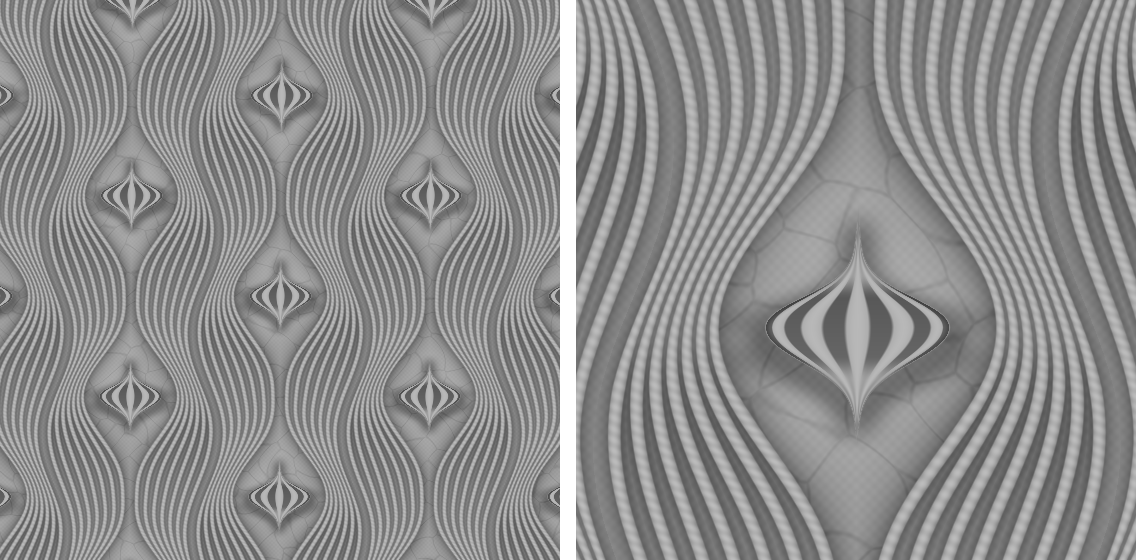
Left: the whole. Right: its middle third, enlarged.
Reproduce this pattern procedurally as a Shadertoy shader.

```glsl
// Grey embossed wallpaper: staggered columns of ribbed drops framed by swaying corded bands.
// Each band holds two fans of seven cords, spread between periodic boundary curves;
// drops are a bell profile cut by meridians, on a ground of faint cellular veins.

const float TAU = 6.2831853;
const vec2 CELL = vec2(0.267, 0.3585);   // column spacing, vertical repeat
const float CORDS = 7.0;

vec2 hash2(vec2 p) {
    return fract(sin(vec2(dot(p, vec2(127.1, 311.7)), dot(p, vec2(269.5, 183.3)))) * 4375.85);
}

// Cellular noise: gap between the two nearest sites, zero along the veins
float veins(vec2 p) {
    vec2 cell = floor(p), f = fract(p);
    float first = 8.0, second = 8.0;
    for (int j = -1; j <= 1; j++)
    for (int i = -1; i <= 1; i++) {
        vec2 g = vec2(i, j);
        float d = length(g + hash2(cell + g) - f);
        second = min(second, max(first, d));
        first = min(first, d);
    }
    return second - first;
}

// Left edge, middle seam and right edge of a band at phase t, across a unit column
vec3 bandCurves(float t) {
    float c = clamp(0.5 + 0.5 * cos(TAU * t), 0.0, 1.0);
    return vec3(0.015 + 0.29 * pow(c, 1.4),
                0.5 + 0.088 * cos(TAU * (t - 0.2)),
                0.985 - 0.29 * pow(1.0 - c, 1.4));
}

// Half width of the drop at height y, y pointing down
float dropWidth(float y) {
    float h = abs(y);
    return 0.905 * exp(-pow(h / (y > 0.0 ? 0.5 : 0.43), 2.2)) + 0.095 * (1.0 - h / 1.3);
}

float dropDistance(vec2 p) {
    float slope = (dropWidth(p.y + 0.02) - dropWidth(p.y - 0.02)) / 0.04;
    return (abs(p.x) - dropWidth(p.y)) / sqrt(1.0 + slope * slope);
}

// Paints a ribbed drop and its soft shadow over the ground shade
float paintDrop(float shade, vec2 p, float aa) {
    float reach = 1.0 - smoothstep(0.9, 1.4, abs(p.y));
    float shadow = max(dropDistance(p - vec2(0.0, 0.13)), 0.0);
    shade -= 0.23 * exp(-shadow * shadow / 0.05) * reach;

    float d = dropDistance(p);
    float across = clamp(p.x / max(dropWidth(p.y), 0.01), -1.0, 1.0);
    float rib = cos(asin(across) * 12.0);
    float hollow = (1.0 - smoothstep(-0.3, 0.25, rib)) * (1.0 - smoothstep(0.3, 0.58, abs(p.y)));
    float body = mix(0.67 + 0.05 * rib, 0.37 + 0.08 * p.y, hollow);
    body -= 0.1 * smoothstep(-0.07, 0.0, d);
    return mix(shade, body, (1.0 - smoothstep(-aa, aa, d)) * reach);
}

void mainImage(out vec4 fragColor, in vec2 fragCoord) {
    vec2 uv = fragCoord / iResolution.y;
    float aa = 1.0 / iResolution.y;
    float down = 1.0 - uv.y;
    vec2 q = vec2(uv.x + 0.006 * (down - 0.349) - 0.235, down - 0.349) / CELL;

    // Band boundaries and the fan of cords holding this point
    float column = floor(q.x), x = q.x - column;
    float t = q.y + 0.5 * mod(column, 2.0);
    vec3 edge = bandCurves(t);
    vec3 lean = (bandCurves(t + 0.01) - bandCurves(t - 0.01)) / 0.02 * CELL.x / CELL.y;
    bool left = x < edge.y;
    float lo = left ? edge.x : edge.y + 0.02;
    float hi = left ? edge.y - 0.02 : edge.z;
    float s = (x - lo) / (hi - lo);
    float slope = mix(left ? lean.x : lean.y, left ? lean.y : lean.z, clamp(s, 0.0, 1.0));
    float spacing = (hi - lo) / CORDS * CELL.x / sqrt(1.0 + slope * slope);

    // Nearest cord, in canvas units
    float lane = s * CORDS;
    float d = (lane - clamp(floor(lane), 0.0, CORDS - 1.0) - 0.5) * spacing;
    float radius = min(0.0038, 0.36 * spacing);
    float clear = max(abs(d) - radius, 0.0);

    // Ground with veins, weave and the shadow of the bands
    float weave = 0.012 * sin(uv.x * 870.0) * sin(uv.y * 870.0);
    vec2 warped = uv * 24.0 + 0.35 * sin(uv.yx * 47.0);
    float ground = 0.655 - 0.05 * (1.0 - smoothstep(0.0, 0.09, veins(warped)));
    ground += 0.015 * sin(uv.x * 31.0 + 2.0 * sin(uv.y * 23.0)) + weave;
    ground -= 0.25 * exp(-clear / 0.011);

    // Drop centred on the nearest column
    float stem = floor(q.x + 0.5);
    float rise = q.y + 0.5 * mod(stem, 2.0);
    vec2 dropPos = vec2(q.x - stem, rise - floor(rise + 0.5)) * CELL / 0.055;
    ground = paintDrop(ground, dropPos, aa / 0.055);

    // Grooves darken just below each pinch; the seam between fans stays lighter
    float fall = fract(left ? t : t + 0.5);
    float pinch = smoothstep(0.0, 0.1, fall) * (1.0 - smoothstep(0.12, 0.65, fall));
    float groove = 0.44 - 0.09 * pinch + 0.1 * smoothstep(0.0, 0.006, clear) + weave;
    float seam = 0.56 - 0.17 * exp(-clear / 0.006) + weave;
    bool inFan = lane > 0.5 && lane < CORDS - 0.5;
    bool inSeam = left ? lane > 1.0 : lane < 1.0;
    float shade = inFan ? groove : (inSeam ? seam : ground);

    // Rounded cords with a twisted thread
    float bulge = clamp(d / radius, -1.0, 1.0);
    float cord = 0.71 - 0.17 * bulge * bulge - 0.03 * bulge;
    cord += 0.025 * sin(TAU * uv.y / 0.0065 + 1.5 * bulge);
    shade = mix(shade, cord, 1.0 - smoothstep(-aa, aa, abs(d) - radius));

    fragColor = vec4(vec3(shade), 1.0);
}
```
